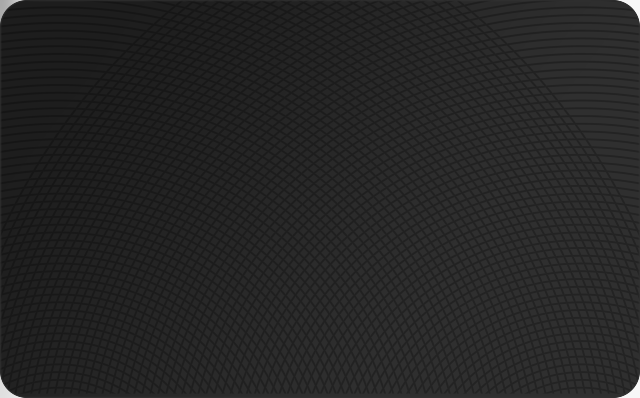
A Shadertoy shader for this background:

```glsl
// A dark rounded panel with a diagonal charcoal gradient, engraved with two
// mirrored families of concentric rings that cross into a diamond mesh.
// Rings are repeated by radius; lengths are in units of the canvas height.

const vec3 SHADE_DARK = vec3(0.112);
const vec3 SHADE_LIGHT = vec3(0.186);
const vec3 RIM_COLOR = vec3(0.195);
const vec3 PAPER_COLOR = vec3(0.97);
const vec3 PAPER_SHADOW = vec3(0.66);

const vec2 RING_CENTER = vec2(0.657, -0.25); // offset from the middle axis, height
const float RING_OUTER = 1.602;
const float RING_SPACING = 0.0195;
const float RING_HALF_WIDTH = 0.0024;
const float RING_DARKNESS = 0.27;

const float CORNER_RADIUS = 0.068;
const float RIM_WIDTH = 0.003;
const float BOTTOM_MARGIN = 0.011;

float roundedBox(vec2 p, vec2 halfSize, float radius) {
    vec2 q = abs(p) - halfSize + radius;
    return length(max(q, 0.0)) + min(max(q.x, q.y), 0.0) - radius;
}

// Coverage of evenly spaced rings, the outermost lying at RING_OUTER
float rings(vec2 p, vec2 center, float pixel) {
    float inward = RING_OUTER - length(p - center);
    float toLine = abs(fract(inward / RING_SPACING + 0.5) - 0.5) * RING_SPACING;
    float line = 1.0 - smoothstep(-0.7 * pixel, 0.7 * pixel, toLine - RING_HALF_WIDTH);
    return line * step(-0.5 * RING_SPACING, inward);
}

void mainImage(out vec4 fragColor, in vec2 fragCoord) {
    float pixel = 1.0 / iResolution.y;
    vec2 uv = fragCoord / iResolution.xy;
    float aspect = iResolution.x * pixel;
    vec2 p = vec2((uv.x - 0.5) * aspect, uv.y);

    // Gradient from the dark upper left to the lighter right side
    float slope = uv.x * 0.9 + (1.0 - uv.y) * 0.42;
    vec3 color = mix(SHADE_DARK, SHADE_LIGHT, smoothstep(0.08, 1.02, slope));

    // Two mirrored ring families, each darkening the surface
    float leftRings = rings(p, vec2(-RING_CENTER.x, RING_CENTER.y), pixel);
    float rightRings = rings(p, RING_CENTER, pixel);
    float engraved = smoothstep(-pixel, pixel, uv.y - BOTTOM_MARGIN);
    color *= 1.0 - RING_DARKNESS * engraved * max(leftRings, rightRings);

    // Faint rim along the panel edge
    float panel = roundedBox(p - vec2(0.0, 0.5), vec2(0.5 * aspect, 0.5), CORNER_RADIUS);
    float rim = smoothstep(-RIM_WIDTH - pixel, -RIM_WIDTH + pixel, panel);
    color = mix(color, RIM_COLOR, 0.7 * rim);

    // Pale surround in the corners, shaded toward the upper left
    float shadow = (1.0 - smoothstep(0.0, 0.06, uv.x)) * (0.3 + 0.7 * uv.y);
    vec3 paper = mix(PAPER_COLOR, PAPER_SHADOW, shadow);
    color = mix(color, paper, smoothstep(-0.5 * pixel, 0.5 * pixel, panel));

    fragColor = vec4(color, 1.0);
}
```
